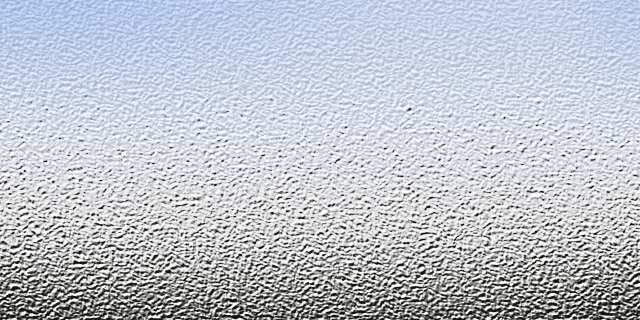
Reproduce this texture procedurally as a WebGL 1 fragment shader.

```glsl
precision highp float;
// Rippled privacy glass refracting a pale blue sky above dark ground.
uniform vec2 u_resolution;

// Sine-free hash giving a random gradient vector per lattice point
vec2 randomGradient(vec2 cell) {
  vec3 q = fract(cell.xyx * vec3(0.1031, 0.1030, 0.0973));
  q += dot(q, q.yzx + 33.33);
  return (fract((q.xx + q.yz) * q.zy) * 2.0 - 1.0) * 1.22;
}

float gradientNoise(vec2 p) {
  vec2 i = floor(p), f = fract(p);
  vec2 w = f * f * f * (f * (f * 6.0 - 15.0) + 10.0);
  float a = dot(randomGradient(i), f);
  float b = dot(randomGradient(i + vec2(1.0, 0.0)), f - vec2(1.0, 0.0));
  float c = dot(randomGradient(i + vec2(0.0, 1.0)), f - vec2(0.0, 1.0));
  float d = dot(randomGradient(i + 1.0), f - 1.0);
  return mix(mix(a, b, w.x), mix(c, d, w.x), w.y);
}

// Height of the glass: broad dimples plus a finer, turned layer
float glassHeight(vec2 p) {
  vec2 turned = mat2(0.88, 0.47, -0.47, 0.88) * p;
  return gradientNoise(p) + 0.45 * gradientNoise(turned * 1.8 + 17.3);
}

// Vertical slope of the glass, with roughly unit deviation
float glassSlope(vec2 p) {
  vec2 bend = vec2(gradientNoise(p * 18.0 + 5.0), gradientNoise(p * 18.0 + 71.0));
  vec2 g = (p + 0.009 * bend) * vec2(72.0, 100.0) + 40.0;
  vec2 reach = vec2(-0.1, 0.28);
  return 2.2 * (glassHeight(g + reach) - glassHeight(g - reach));
}

vec3 glassColor(vec2 p, vec2 uv) {
  float slope = glassSlope(p);
  float side = abs(uv.x * 2.0 - 1.0);

  // Sky: white haze in the middle, bluest at the upper left and right edge
  float blueness = mix(1.05, 0.5, smoothstep(0.05, 0.7, uv.x));
  blueness += 0.3 * smoothstep(0.85, 1.0, uv.x);
  blueness *= smoothstep(0.5, 1.1, uv.y);
  vec3 haze = mix(vec3(0.86, 0.86, 0.86), vec3(0.845, 0.86, 0.9), smoothstep(0.25, 0.65, uv.y));
  vec3 sky = mix(haze, vec3(0.68, 0.77, 0.915), blueness);

  // Each dimple bends the view up to the sky or down to the ground
  float bending = mix(0.28, 0.13, smoothstep(0.5, 1.0, uv.y));
  float view = uv.y + bending * slope * (0.75 + 0.25 * abs(slope));
  view -= 0.05 * side * side * side * (1.0 - smoothstep(0.1, 0.6, uv.y));
  float skyShare = smoothstep(-0.25, 0.32, view);
  vec3 color = mix(vec3(0.07, 0.07, 0.06), sky, skyShare);

  // Crisp glints along the ridges, levelling off where they are steep
  float glint = mix(0.15, 0.1, smoothstep(0.6, 1.0, uv.y));
  float ridge = slope / (0.6 + 0.4 * abs(slope));
  return color + glint * 0.7 * ridge * skyShare * vec3(1.04, 1.0, 0.88);
}

void main() {
  // Average four samples per pixel to smooth the ripples
  vec3 total = vec3(0.0);
  for (int k = 0; k < 4; k++) {
    float row = floor(float(k) * 0.5);
    vec2 offset = (vec2(float(k) - 2.0 * row, row) - 0.5) * 0.4;
    vec2 point = gl_FragCoord.xy + offset;
    total += clamp(glassColor(point / u_resolution.y, point / u_resolution), 0.0, 1.0);
  }
  gl_FragColor = vec4(total * 0.25, 1.0);
}
```
